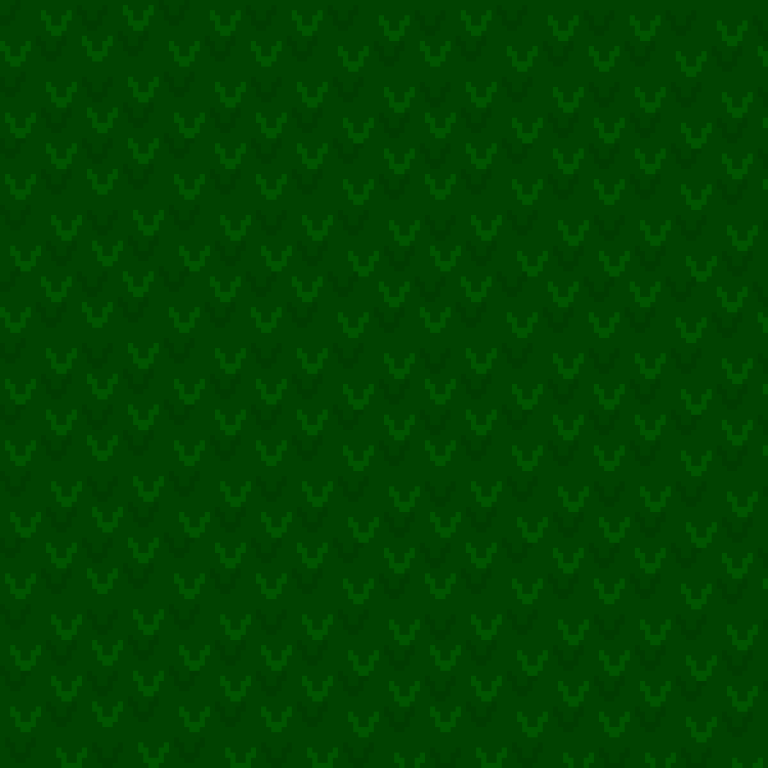
Give the GLSL for this pattern, as a WebGL 1 fragment shader.

```glsl
precision highp float;
// Dark green turf of blocky V tufts, light and shaded, on staggered drifting rows.

#define GRID 150.0              // blocks across the canvas
#define COLUMN_STEP 16.5        // blocks between tufts in a row
#define ROW_PAIR 26.0           // blocks covered by two rows
#define ROW_SPLIT 14.0          // height of the first row in a pair
#define FIRST_TUFT vec2(8.0, 2.0)
#define STAGGER vec2(-8.0, 6.0) // second line of tufts within a row
#define SHADE_SHIFT vec2(7.0, -1.0)
#define BASE_COLOR vec3(0.0, 0.26, 0.0)
#define LIGHT_COLOR vec3(0.0, 0.335, 0.0)
#define SHADE_COLOR vec3(0.0, 0.235, 0.0)

uniform vec2 u_resolution;

// Share of a pixel of the given size that lies inside a box.
float boxCoverage(vec2 p, vec2 low, vec2 high, float pixel) {
  vec2 span = min(high, p + 0.5 * pixel) - max(low, p - 0.5 * pixel);
  vec2 share = clamp(span / pixel, 0.0, 1.0);
  return share.x * share.y;
}

// Stepped V, six blocks wide and five tall, from its top left corner.
float tuft(vec2 p, float pixel) {
  p.x = abs(p.x - 3.0);
  return boxCoverage(p, vec2(2.0, 0.0), vec2(3.0, 2.0), pixel)
       + boxCoverage(p, vec2(1.0, 1.0), vec2(2.0, 4.0), pixel)
       + boxCoverage(p, vec2(-1.0, 3.0), vec2(1.0, 5.0), pixel);
}

// Corner of a tuft, snapped to whole blocks with a slow drift.
vec2 tuftCorner(float column, float row) {
  float pairIndex = floor(row / 2.0);
  float odd = mod(row, 2.0);
  float slide = odd + mod(pairIndex, 2.0) + floor(pairIndex / 4.0);
  float isRaised = 1.0 - step(0.5, abs(mod(column, 4.0) - 1.0));
  float sink = floor(column / 4.0) - isRaised;
  return FIRST_TUFT + vec2(floor(column * COLUMN_STEP) + slide,
                           pairIndex * ROW_PAIR + odd * ROW_SPLIT + sink);
}

void main() {
  // Block coordinates, measured downward from the top edge.
  float pixel = GRID / u_resolution.y;
  vec2 p = gl_FragCoord.xy * pixel;
  p.y = GRID - p.y;

  vec2 home = floor((p - FIRST_TUFT) / vec2(COLUMN_STEP, 0.5 * ROW_PAIR));
  float light = 0.0;
  float shade = 0.0;

  // Gather the tufts of the neighbouring cells.
  for (int j = -1; j <= 1; j++) {
    float row = home.y + float(j);
    if (row < 0.0) continue;
    for (int i = -1; i <= 1; i++) {
      vec2 corner = tuftCorner(home.x + float(i), row);
      for (int line = 0; line < 2; line++) {
        vec2 q = p - corner - STAGGER * float(line);
        light += tuft(q, pixel);
        shade += tuft(q - SHADE_SHIFT, pixel);
      }
    }
  }

  vec3 color = mix(BASE_COLOR, SHADE_COLOR, min(shade, 1.0));
  color = mix(color, LIGHT_COLOR, min(light, 1.0));
  gl_FragColor = vec4(color, 1.0);
}
```
